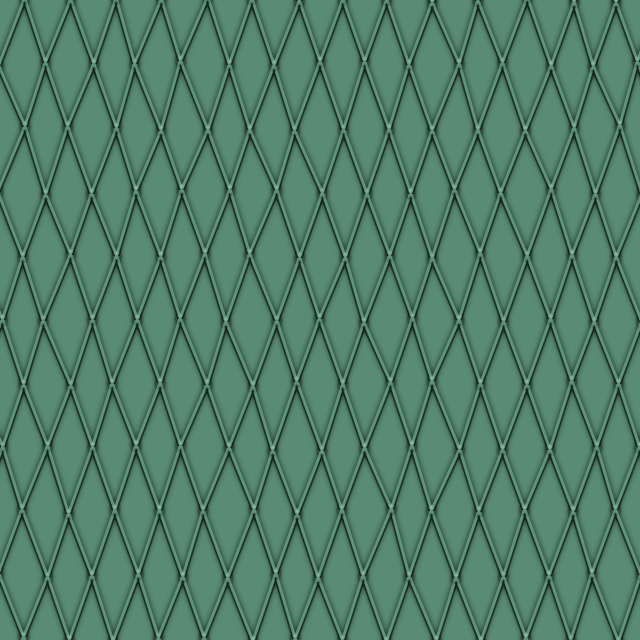
A three.js fragment shader for this pattern:

```glsl
varying vec2 vUv;

vec2 hash2(vec2 id) {
  vec3 h = fract(vec3(id.xyx) * vec3(0.1031, 0.1030, 0.0973));
  h += dot(h, h.yzx + 33.33);
  return fract((h.xx + h.yz) * h.zy);
}

// Lattice knot in percent of the canvas, nudged off its ideal place
vec2 knot(vec2 id) {
  return id * vec2(100.0 / 28.0, 10.0) + (hash2(id + 50.0) - 0.5) * 0.9;
}

// Distance to a cord, positive on its upper side
float cordDistance(vec2 p, vec2 a, vec2 b) {
  vec2 ab = b - a;
  vec2 ap = p - a;
  float t = clamp(dot(ap, ab) / dot(ab, ab), 0.0, 1.0);
  vec2 normal = vec2(-ab.y, ab.x) * sign(ab.x);
  return length(ap - ab * t) * (dot(ap, normal) < 0.0 ? -1.0 : 1.0);
}

float bell(float x, float width) {
  return exp(-x * x / (width * width));
}

void main() {
  vec2 p = vUv * 100.0;
  float nearest = 100.0;
  float occlusion = 0.0;
  float glint = 0.0;
  float pit = 0.0;

  // Each knot sends two cords up to the row above it
  for (int r = -1; r <= 1; r++) {
    float row = floor(vUv.y * 10.0) + float(r);
    float parity = mod(row + 1.0, 2.0);
    float column = 2.0 * floor((vUv.x * 28.0 - parity) * 0.5) + parity;
    for (int c = -1; c <= 2; c++) {
      vec2 id = vec2(column + 2.0 * float(c), row);
      vec2 a = knot(id);
      for (int side = -1; side <= 1; side += 2) {
        float d = cordDistance(p, a, knot(id + vec2(float(side), 1.0)));
        occlusion += bell(d, 0.65);
        if (abs(d) < abs(nearest)) nearest = d;
      }
    }
    // Knots of this row and the next: glint above, pit below
    for (int k = -1; k <= 2; k++) {
      vec2 id = vec2(column + 2.0 * float(k), row);
      vec2 a = knot(id);
      float strength = 0.65 + 0.35 * hash2(id + 91.0).x;
      glint = max(glint, strength * bell(length(p - a - vec2(0.0, 0.5)), 0.3));
      pit = max(pit, strength * bell(length(p - a + vec2(0.0, 0.75)), 0.27));
    }
  }

  // Soft shade around the cords, a hard shadow under them, a lit crest
  float shade = 1.0 - 0.4 * min(occlusion, 1.15);
  shade -= 0.38 * bell(nearest + 0.34, 0.13);
  float crest = 1.0 - smoothstep(0.12, 0.31, abs(nearest - 0.05));
  shade = mix(shade, 1.06, crest);
  shade *= 1.0 - 0.7 * pit;

  vec3 color = vec3(0.35, 0.55, 0.45) * max(shade, 0.25);
  color = mix(color, vec3(0.6, 0.78, 0.69), 0.85 * glint);
  gl_FragColor = vec4(color, 1.0);
}
```
